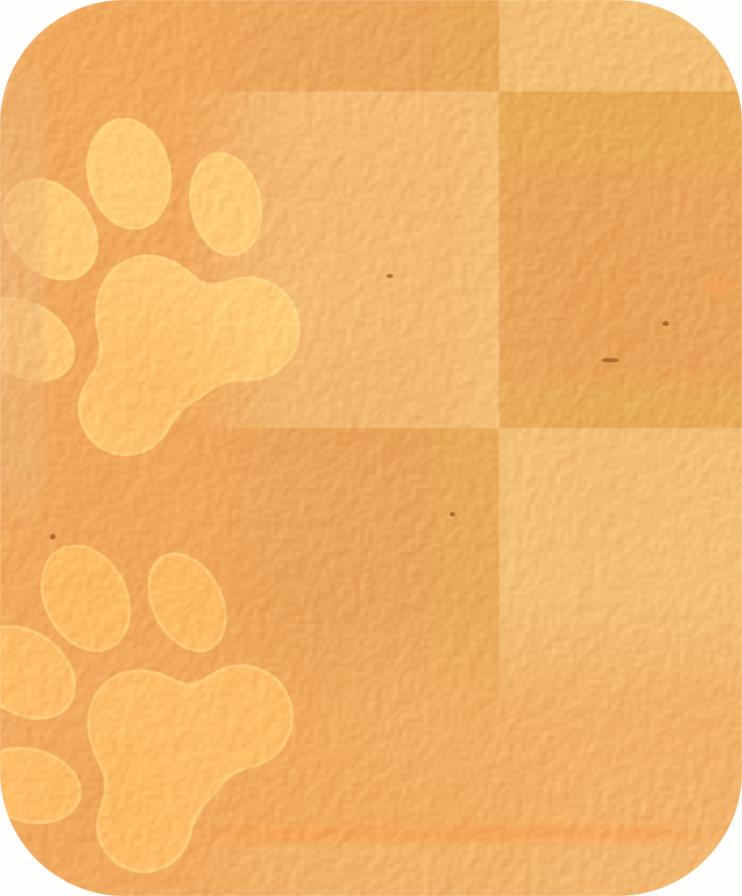
This background is drawn by a Shadertoy shader. Its source:

```glsl
const float PI = 3.14159265;

// Lengths are in units of the canvas height
const float CORNER_RADIUS = 0.139;
const float CELL_SIZE = 0.376;
const vec2 GRID_ORIGIN = vec2(0.557, 0.522);
const vec2 UPPER_PAW = vec2(0.186, 0.616);
const vec2 LOWER_PAW = vec2(0.186, 0.160);
const float LOWER_TURN = 0.265;
const float STREAK_HEIGHT = 0.069;
const float GRAIN_STRENGTH = 0.10;

const vec3 WHITE = vec3(1.0, 0.995, 0.99);
const vec3 WARM_BASE = vec3(0.943, 0.662, 0.365);
const vec3 LOW_RIGHT = vec3(0.950, 0.695, 0.405);
const vec3 DARK_CELL = vec3(0.915, 0.645, 0.355);
const vec3 LIGHT_CELL = vec3(0.950, 0.728, 0.450);
const vec3 OCHRE = vec3(0.905, 0.680, 0.345);
const vec3 PALE_STRIP = vec3(0.930, 0.710, 0.470);
const vec3 STREAK = vec3(0.975, 0.630, 0.320);
const vec3 UPPER_FUR = vec3(0.995, 0.795, 0.465);
const vec3 LOWER_FUR = vec3(0.992, 0.738, 0.400);
const vec3 RIM = vec3(0.995, 0.840, 0.540);
const vec3 SPECK = vec3(0.60, 0.34, 0.12);

// Each toe: offset from the paw centre, then radii
const vec4 TOES[4] = vec4[4](
    vec4(-0.042, 0.190, 0.047, 0.063), vec4(0.066, 0.156, 0.040, 0.059),
    vec4(-0.130, 0.128, 0.047, 0.063), vec4(-0.158, 0.005, 0.042, 0.060));
const float TOE_TILT[4] = float[4](0.20, 0.20, 0.68, 1.05);

// Each pad lobe: offset and radius
const vec3 LOBES[3] = vec3[3](vec3(-0.021, 0.043, 0.057),
    vec3(0.091, 0.017, 0.0585), vec3(-0.0456, -0.0716, 0.0535));

// Each speck: position and radii
const vec4 SPECKS[5] = vec4[5](
    vec4(0.743, 0.639, 0.0035, 0.0028), vec4(0.681, 0.598, 0.0095, 0.0024),
    vec4(0.435, 0.692, 0.0035, 0.0022), vec4(0.505, 0.426, 0.0030, 0.0025),
    vec4(0.059, 0.401, 0.0030, 0.0030));

float hash(vec2 p) {
    vec3 q = fract(vec3(p.xyx) * 0.1031);
    q += dot(q, q.yzx + 33.33);
    return fract((q.x + q.y) * q.z);
}

float noise(vec2 p) {
    vec2 i = floor(p), f = fract(p);
    f = f * f * (3.0 - 2.0 * f);
    return mix(mix(hash(i), hash(i + vec2(1, 0)), f.x),
               mix(hash(i + vec2(0, 1)), hash(i + vec2(1, 1)), f.x), f.y);
}

float paper(vec2 p) {
    return 0.6 * noise(p * vec2(115.0, 85.0)) + 0.4 * noise(p * 210.0 + 17.0);
}

vec2 rotate(vec2 v, float a) {
    return vec2(cos(a) * v.x - sin(a) * v.y, sin(a) * v.x + cos(a) * v.y);
}

float smoothMin(float a, float b, float k) {
    float h = max(k - abs(a - b), 0.0) / k;
    return min(a, b) - h * h * k * 0.25;
}

float ellipse(vec2 v, vec2 r) {
    float k = length(v / r);
    return k * (k - 1.0) / max(length(v / (r * r)), 0.001);
}

float paw(vec2 v) {
    float d = length(v) - 0.072;
    for (int i = 0; i < 3; i++)
        d = smoothMin(d, length(v - LOBES[i].xy) - LOBES[i].z, 0.03);
    for (int i = 0; i < 4; i++)
        d = min(d, ellipse(rotate(v - TOES[i].xy, -TOE_TILT[i]), TOES[i].zw));
    return d;
}

// Soft window between two limits
float band(float x, float lo, float hi, float soft) {
    return smoothstep(lo - soft, lo + soft, x) * (1.0 - smoothstep(hi - soft, hi + soft, x));
}

void mainImage(out vec4 fragColor, in vec2 fragCoord) {
    float px = 1.0 / iResolution.y;
    vec2 p = fragCoord * px;
    vec2 halfSize = 0.5 * iResolution.xy * px;

    // Warm ground and fading checks
    vec3 col = mix(WARM_BASE, LOW_RIGHT, smoothstep(0.2, 0.8, p.x));
    vec2 side = clamp(sin(PI * (p - GRID_ORIGIN) / CELL_SIZE) * CELL_SIZE / (PI * px), -1.0, 1.0);
    float dark = 0.5 + 0.5 * side.x * side.y;
    float visible = smoothstep(0.18, 0.34, p.x) * smoothstep(0.16, 0.36, p.y);
    vec3 light = LIGHT_CELL + vec3(0.0, 0.018, 0.01) * smoothstep(0.49, 0.57, p.x);
    float ochre = max(band(p.y, 0.52, 0.572, 0.015), band(p.y, 0.815, 0.90, 0.015));
    ochre = max(ochre * step(GRID_ORIGIN.x, p.x), 0.7 * band(p.x, 0.485, 0.557, 0.01));
    col = mix(col, mix(light, mix(DARK_CELL, OCHRE, 0.75 * ochre), dark), visible);

    // Streak and paler foot
    col = mix(col, LIGHT_CELL, 0.5 * (1.0 - smoothstep(0.05, 0.07, p.y)) * smoothstep(0.2, 0.32, p.x));
    float streak = exp(-pow((p.y - STREAK_HEIGHT) / 0.008, 2.0)) * band(p.x, 0.25, 0.76, 0.04);
    col = mix(col, STREAK, 0.65 * streak);

    // Paws with thin bright rims
    float upper = paw(p - UPPER_PAW);
    float lower = paw(rotate(p - LOWER_PAW, -LOWER_TURN));
    float d = min(upper, lower);
    vec3 fur = upper < lower ? UPPER_FUR : LOWER_FUR;
    fur.yz -= 0.045 * smoothstep(0.15, 0.0, length(p - vec2(0.16, 0.57)));
    fur = mix(fur, RIM, 0.55 * smoothstep(0.0035, 0.0, abs(d + 0.002)));
    col = mix(col, fur, 0.95 * smoothstep(px, -px, d));
    col = mix(col, PALE_STRIP, 0.6 * band(p.x, -0.1, 0.048, 0.008) * band(p.y, 0.44, 0.92, 0.05));

    // Embossed paper and broad mottling
    float relief = paper(p) - paper(p + vec2(-0.003, 0.003));
    col += GRAIN_STRENGTH * relief * vec3(0.65, 1.0, 1.0);
    col += (noise(p * 9.0) - 0.5) * vec3(0.008, 0.018, 0.025);

    // Flecks and one orange smear
    for (int i = 0; i < 5; i++)
        col = mix(col, SPECK, 0.75 * smoothstep(px, -px, ellipse(p - SPECKS[i].xy, SPECKS[i].zw)));
    col = mix(col, STREAK, 0.6 * smoothstep(0.004, -0.004, ellipse(p - vec2(0.803, 0.680), vec2(0.014, 0.007))));

    // Rounded card
    vec2 q = abs(p - halfSize) - halfSize + CORNER_RADIUS;
    float card = length(max(q, 0.0)) + min(max(q.x, q.y), 0.0) - CORNER_RADIUS;
    fragColor = vec4(mix(col, WHITE, smoothstep(-px, px, card)), 1.0);
}
```
